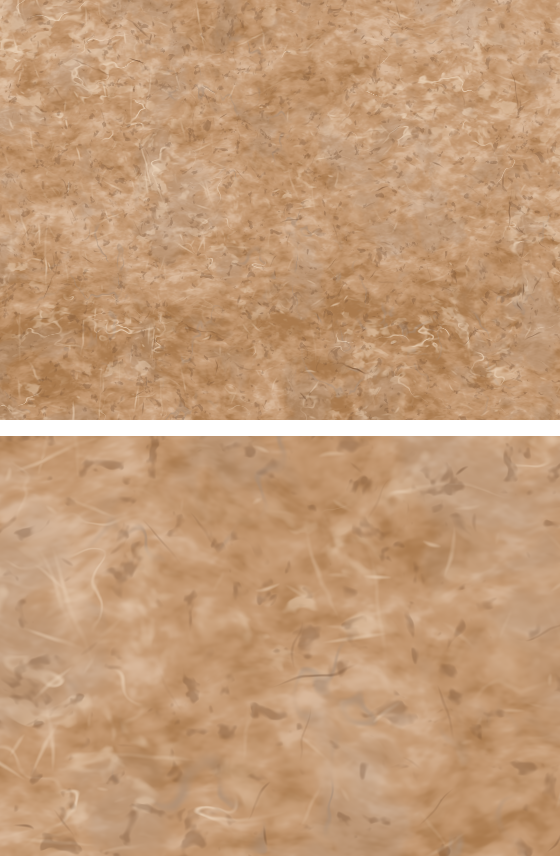
Top, the full canvas; bottom, a detail of the centre.
Write a WebGL 2 fragment shader that draws this texture.

```glsl
#version 300 es
precision highp float;
// Warm ochre marble: layered, sideways-stretched noise picks a tone from a
// brown-to-cream ramp; warped contour veins, scattered tapered wisps,
// dark cracks, specks and a few pale inclusions lie on top.

uniform vec2 u_resolution;
out vec4 fragColor;

const vec3 OCHRE = vec3(0.665, 0.478, 0.302);
const vec3 TAN = vec3(0.768, 0.595, 0.440);
const vec3 BLUSH = vec3(0.850, 0.720, 0.605);
const vec3 CREAM = vec3(0.925, 0.835, 0.735);
const vec3 GREY = vec3(0.700, 0.590, 0.500);
const vec3 UMBER = vec3(0.420, 0.275, 0.170);
const float CLOUD_CONTRAST = 0.90;
const float MOTTLE_CONTRAST = 0.95;
const float GRAIN_CONTRAST = 0.95;
const float VEIN_WIDTH = 0.020;
const float WISP_WIDTH = 0.0023;
const float SCRATCH_ANGLE = 1.70;

vec3 hash3(vec2 cell) {
  uvec3 v = uvec3(ivec3(ivec2(cell), 17)) * 1664525u + 1013904223u;
  v.x += v.y * v.z; v.y += v.z * v.x; v.z += v.x * v.y;
  v ^= v >> 16u;
  v.x += v.y * v.z; v.y += v.z * v.x; v.z += v.x * v.y;
  return vec3(v >> 8u) / 16777216.0;
}

float noise(vec2 p) {
  vec2 i = floor(p), f = fract(p);
  f = f * f * (3.0 - 2.0 * f);
  float low = mix(hash3(i).x, hash3(i + vec2(1, 0)).x, f.x);
  float high = mix(hash3(i + vec2(0, 1)).x, hash3(i + 1.0).x, f.x);
  return mix(low, high, f.y);
}

float fbm(vec2 p, int octaves) {
  float sum = 0.0, amp = 1.0, total = 0.0;
  for (int i = 0; i < octaves; i++) {
    sum += amp * noise(p);
    total += amp;
    amp *= 0.58;
    p = mat2(1.6, 1.2, -1.2, 1.6) * p + 19.7;
  }
  return sum / total;
}

// Thin line along the middle contour of a noise field
float vein(vec2 p, float width) {
  return 1.0 - smoothstep(0.0, width, abs(fbm(p, 4) - 0.5));
}

// Short tapered strokes, one candidate per cell
float strokes(vec2 p, float cells, float angle, float spread, float density, float width) {
  vec2 g = p * cells, id = floor(g);
  float pixel = 1.0 / u_resolution.y, result = 0.0;
  for (int y = -1; y <= 1; y++)
  for (int x = -1; x <= 1; x++) {
    vec2 cell = id + vec2(x, y);
    vec3 r = hash3(cell + 101.0 * cells), s = hash3(cell + 57.0 * cells + 300.0);
    if (s.x > density) continue;
    float a = angle + spread * (r.z - 0.5);
    vec2 dir = vec2(cos(a), sin(a)), d = g - cell - 0.2 - 0.6 * r.xy;
    float reach = mix(0.15, 0.75, s.y * s.y);
    float along = dot(d, dir) / reach;
    float across = abs(dot(d, vec2(-dir.y, dir.x))) / cells;
    float taper = max(0.0, 1.0 - along * along);
    float line = 1.0 - smoothstep(0.0, width * (0.4 + 0.6 * taper) + pixel * 0.7, across);
    result = max(result, line * taper * mix(0.35, 1.0, s.z));
  }
  return result;
}

// Rounded inclusions, rare and irregular in size
float inclusions(vec2 p, float cells, float density, float size) {
  vec2 g = p * cells, id = floor(g);
  vec3 r = hash3(id + 700.0), s = hash3(id + 900.0);
  vec2 d = (g - id - 0.25 - 0.5 * r.xy) / cells * vec2(0.75, 1.0);
  float radius = size * mix(0.4, 1.0, s.y), soft = 0.0015 + 0.5 / u_resolution.y;
  return step(s.x, density) * (1.0 - smoothstep(radius - soft, radius + soft, length(d)));
}

void main() {
  vec2 p = gl_FragCoord.xy / u_resolution.y;
  vec2 warp = vec2(fbm(p * 5.0 + 3.0, 4), fbm(p * 5.0 + 41.0, 4)) - 0.5;
  vec2 jitter = vec2(fbm(p * 38.0, 2), fbm(p * 38.0 + 70.0, 2)) - 0.5;
  vec2 q = p + 0.12 * warp, w = p + 0.05 * warp + 0.012 * jitter;
  vec2 straight = p + 0.025 * warp + 0.006 * jitter;

  // Stone body, slightly paler towards the upper right
  float cloud = fbm(q * vec2(2.9, 4.6) + 8.0, 5) - 0.5;
  float mottle = fbm(q * vec2(13.0, 22.0) + 23.0, 5) - 0.5;
  float grain = fbm((p + 0.04 * warp) * vec2(46.0, 72.0) + 9.0, 3) - 0.5;
  float tone = 0.47 + CLOUD_CONTRAST * cloud + MOTTLE_CONTRAST * mottle
    + GRAIN_CONTRAST * grain + 0.13 * (0.5 * p.x + p.y - 0.83);
  vec3 color = mix(OCHRE, TAN, smoothstep(-0.1, 0.55, tone));
  color = mix(color, BLUSH, smoothstep(0.45, 1.05, tone));
  float ashen = smoothstep(0.50, 0.70, fbm(q * 11.0 + 60.0, 4));
  color = mix(color, GREY, 0.36 * ashen);

  // Broken veins, cream and grey, gathered in patches
  float patches = smoothstep(0.48, 0.68, fbm(q * 5.5 + 90.0, 4));
  float broken = smoothstep(0.35, 0.7, fbm(p * 27.0 + 5.0, 2));
  float pale = vein(w * vec2(7.0, 11.0) + 12.0, VEIN_WIDTH);
  float ashy = vein(w * vec2(9.0, 6.0) + 33.0, VEIN_WIDTH * 1.2);
  color = mix(color, GREY * 0.94, 0.60 * ashy * broken * smoothstep(0.4, 0.6, noise(p * 5.0)));
  color = mix(color, CREAM, pale * broken * (0.14 + 0.60 * patches));
  float flakes = smoothstep(0.52, 0.72, fbm(w * vec2(36.0, 48.0), 3));
  color = mix(color, CREAM, flakes * (0.10 + 0.36 * patches));

  // Level wisps everywhere, steep scratches mainly on the left
  float wisps = max(strokes(straight, 13.0, 0.0, 1.0, 0.42, WISP_WIDTH),
    0.8 * strokes(straight + 4.0, 30.0, 0.2, 2.4, 0.42, WISP_WIDTH * 0.9));
  float left = 1.0 - smoothstep(0.25, 0.80, p.x);
  float scratches = max(
    strokes(straight + 2.0, 7.0, SCRATCH_ANGLE, 0.45, 0.20 + 0.55 * left, WISP_WIDTH * 1.1),
    strokes(straight + 6.0, 15.0, SCRATCH_ANGLE, 0.7, 0.12 + 0.38 * left, WISP_WIDTH));
  color = mix(color, CREAM, 0.62 * wisps * (0.25 + 0.75 * broken));
  color = mix(color, CREAM, 0.75 * scratches * (0.35 + 0.65 * left) * (0.3 + 0.7 * broken));

  // Hairline cracks, dark specks and pale inclusions
  float cracks = max(strokes(w + 7.0, 11.0, 1.0, 3.1, 0.16, 0.0013),
    0.7 * strokes(w + 9.0, 27.0, 0.6, 3.1, 0.20, 0.0014));
  float specks = smoothstep(0.64, 0.82, fbm(w * 62.0 + 31.0, 3));
  color = mix(color, UMBER, 0.65 * cracks * (0.3 + 0.7 * broken));
  color = mix(color, UMBER, 0.30 * specks);
  color = mix(color, CREAM * 1.03, 0.85 * inclusions(w, 6.0, 0.07, 0.011));
  fragColor = vec4(color, 1.0);
}
```
